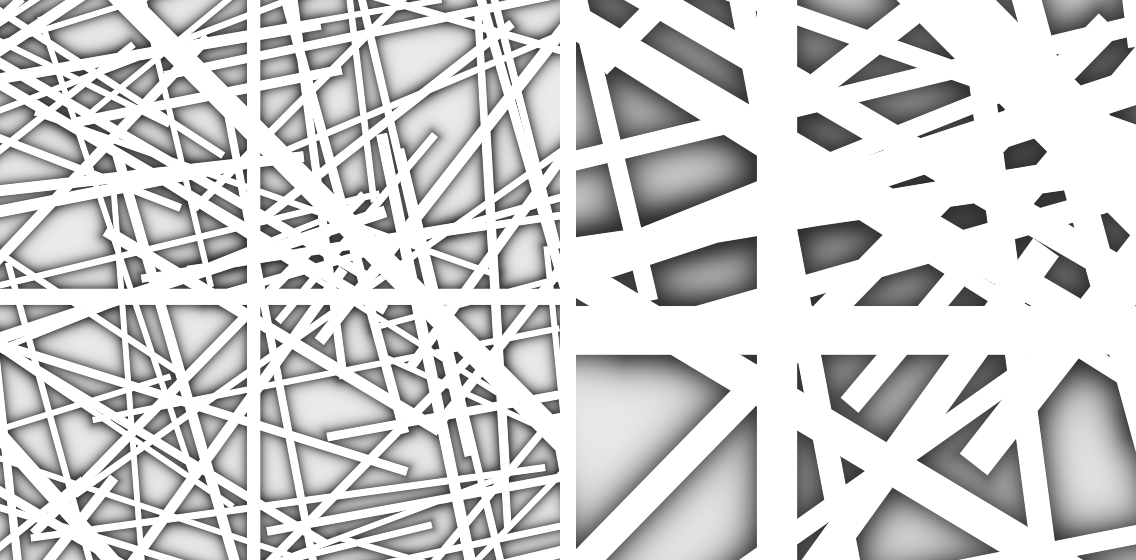
Left, the full canvas; right, a detail of the centre.
A Shadertoy shader for this pattern:

```glsl
// Draws a white street network whose crossing bands leave soft-shaded grey blocks between them.

float hash(float n) {
    uint h = uint(n) * 747796405u + 2891336453u;
    h = ((h >> ((h >> 28) + 4u)) ^ h) * 277803737u;
    h = (h >> 22) ^ h;
    return float(h >> 8) / 16777216.0;
}

// Signed distance to a square-ended band: centre, angle, half length and half width
float band(vec2 p, vec2 centre, float angle, vec2 halfSize) {
    vec2 dir = vec2(cos(angle), sin(angle));
    p -= centre;
    vec2 q = abs(vec2(dot(p, dir), dot(p, vec2(-dir.y, dir.x)))) - halfSize;
    return length(max(q, 0.0)) + min(max(q.x, q.y), 0.0);
}

// Street directions gather around a few preferred headings
float heading(float pick, float jitter) {
    float spread = jitter - 0.5;
    if (pick < 0.38) return 0.26 + 0.30 * spread;
    if (pick < 0.62) return 0.78 + 0.40 * spread;
    if (pick < 0.84) return -1.38 + 0.28 * spread;
    return -0.43 + 0.35 * spread;
}

// Adds a street: keeps the nearest edge and sums the shadows of all edges
void addStreet(float d, inout float nearest, inout float shadow) {
    nearest = min(nearest, d);
    shadow += exp(-max(d, 0.0) / 0.007);
}

void mainImage(out vec4 fragColor, in vec2 fragCoord) {
    vec2 p = fragCoord / iResolution.y;
    float pixel = 1.0 / iResolution.y;
    float nearest = 1.0;
    float shadow = 0.0;

    // Main avenues: vertical, horizontal and two falling diagonals
    addStreet(band(p, vec2(0.453, 0.5), 1.5708, vec2(2.0, 0.012)), nearest, shadow);
    addStreet(band(p, vec2(0.5, 0.470), 0.0, vec2(2.0, 0.0145)), nearest, shadow);
    addStreet(band(p, vec2(0.600, 0.620), -0.789, vec2(2.0, 0.021)), nearest, shadow);
    addStreet(band(p, vec2(0.100, 0.110), -0.840, vec2(2.0, 0.014)), nearest, shadow);

    // Side streets, evenly scattered with random heading, length and width
    for (int i = 0; i < 84; i++) {
        float n = float(i);
        float seed = n * 6.0 + 17.0;
        vec2 centre = fract(0.5 + n * vec2(0.7549, 0.5698));
        centre += 0.12 * (vec2(hash(seed), hash(seed + 1.0)) - 0.5);
        centre = centre * 1.2 - 0.1;
        float angle = heading(hash(seed + 2.0), hash(seed + 3.0));
        float halfLength = mix(0.18, 0.62, hash(seed + 4.0));
        float wide = hash(seed + 5.0);
        float halfWidth = mix(0.0048, 0.0105, wide * wide);
        halfWidth += 0.0005;
        addStreet(band(p, centre, angle, vec2(halfLength, halfWidth)), nearest, shadow);
    }

    // Blocks darken towards the streets around them
    float block = 0.17 + 0.75 * exp(-1.07 * shadow);
    float inBlock = smoothstep(-0.6 * pixel, 0.6 * pixel, nearest);
    fragColor = vec4(vec3(mix(1.0, block, inBlock)), 1.0);
}
```
